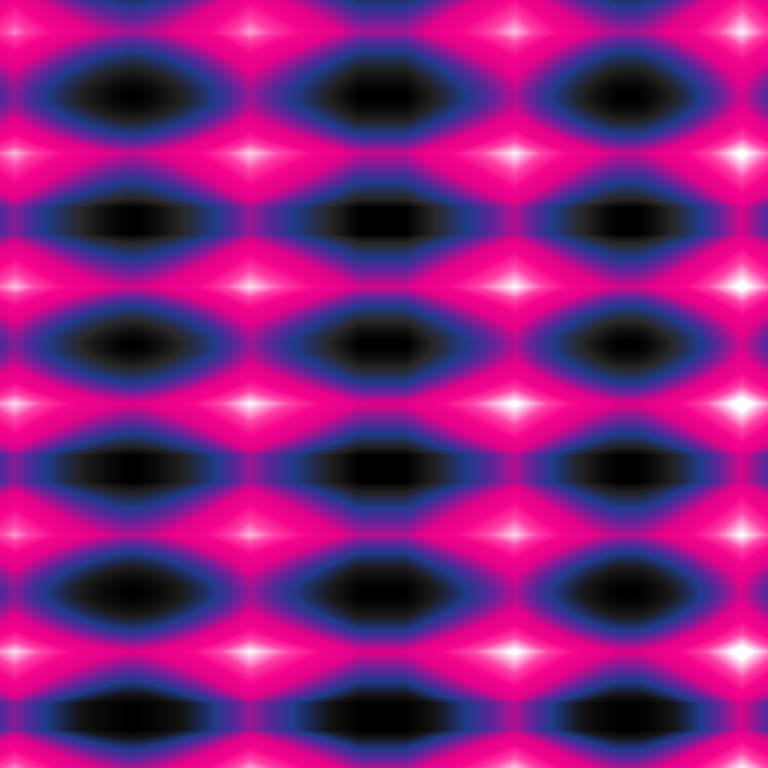
Reproduce this pattern procedurally as a Shadertoy shader.

```glsl
// A glowing lattice of dark oval wells: three columns by six rows.
// One basin profile runs across and one down; their sum is a height
// that a ramp colours from black through blue and magenta to white.

const int ROWS = 7;
const vec4 COLUMN_CREST = vec4(0.0195, 0.3255, 0.6706, 0.9661);
const vec4 COLUMN_LIFT = vec4(0.47, 0.50, 0.53, 0.58);
const float ROW_CREST[ROWS] = float[ROWS](0.042, 0.199, 0.374, 0.525, 0.697, 0.848, 1.003);
const float ROW_LIFT[ROWS] = float[ROWS](0.51, 0.56, 0.57, 0.60, 0.53, 0.60, 0.54);
const float ROW_PITCH = 0.1614;
const float FIRST_WELL = 0.1263;

// Flat floor around the middle, rising to a sharp crest on either side.
// crest and lift hold the values for the lower and the upper side.
float basin(float p, float middle, vec2 crest, vec2 lift, float floorHalf, float bend) {
    bool lower = p < middle;
    float span = lower ? middle - crest.x : crest.y - middle;
    float rise = clamp((abs(p - middle) - floorHalf) / (span - floorHalf), 0.0, 1.0);
    return pow(rise, bend) * (lower ? lift.x : lift.y);
}

// Columns extend past both borders with a mirrored outer spacing.
float columnCrest(int i) {
    return i < 0 ? -0.29 : i > 3 ? 1.26 : COLUMN_CREST[i];
}

float columnLift(int i) {
    return COLUMN_LIFT[clamp(i, 0, 3)];
}

float columnHeight(float x) {
    int k = -1;
    for (int i = 0; i < 4; i++) k += x >= COLUMN_CREST[i] ? 1 : 0;
    vec2 crest = vec2(columnCrest(k), columnCrest(k + 1));
    vec2 lift = vec2(columnLift(k), columnLift(k + 1));
    float floorHalf = k == 1 ? 0.031 : k == 2 ? 0.012 : 0.003;
    float bend = mix(1.5, 1.0, floorHalf / 0.031);
    return basin(x, 0.5 * (crest.x + crest.y), crest, lift, floorHalf, bend);
}

// Index of the row of wells, counted down from the top; -1 is cut off.
int rowIndex(float depth) {
    int n = -1;
    for (int i = 0; i < ROWS; i++) n += depth >= ROW_CREST[i] ? 1 : 0;
    return n;
}

// Thin and thick wells alternate down the canvas.
float rowHeight(float depth, int n) {
    int above = max(n, 0);
    int below = min(n + 1, ROWS - 1);
    vec2 crest = vec2(n < 0 ? -0.12 : ROW_CREST[above], ROW_CREST[below]);
    vec2 lift = vec2(ROW_LIFT[above], ROW_LIFT[below]);
    bool thick = n % 2 == 1;
    float floorHalf = thick ? 0.018 : 0.003;
    float bend = n < 0 ? 0.6 : thick ? 0.8 : 1.5;
    return basin(depth, FIRST_WELL + ROW_PITCH * float(n), crest, lift, floorHalf, bend);
}

// Colour ramp: rgb and the height at which it is reached.
vec3 glowRamp(float height, float charcoal) {
    vec4 stops[8] = vec4[8](
        vec4(0.0, 0.0, 0.0, 0.0),
        vec4(vec3(charcoal), 0.14),
        vec4(0.13, 0.23, 0.55, 0.30),
        vec4(0.36, 0.15, 0.60, 0.41),
        vec4(0.88, 0.01, 0.54, 0.59),
        vec4(0.96, 0.01, 0.55, 0.76),
        vec4(1.0, 0.25, 0.65, 0.91),
        vec4(1.0, 1.0, 1.0, 1.10));
    vec3 colour = stops[0].rgb;
    for (int i = 1; i < 8; i++) {
        float blend = clamp((height - stops[i - 1].w) / (stops[i].w - stops[i - 1].w), 0.0, 1.0);
        colour = mix(colour, stops[i].rgb, blend);
    }
    return colour;
}

void mainImage(out vec4 fragColor, in vec2 fragCoord) {
    vec2 uv = fragCoord / iResolution.xy;
    float depth = 1.0 - uv.y;
    int row = rowIndex(depth);
    float height = columnHeight(uv.x) + rowHeight(depth, row);

    // Wells near the upper middle have paler rims than the rest.
    float charcoal = 0.17 - 0.027 * abs(float(row) - 1.5);
    fragColor = vec4(glowRamp(height, charcoal), 1.0);
}
```
